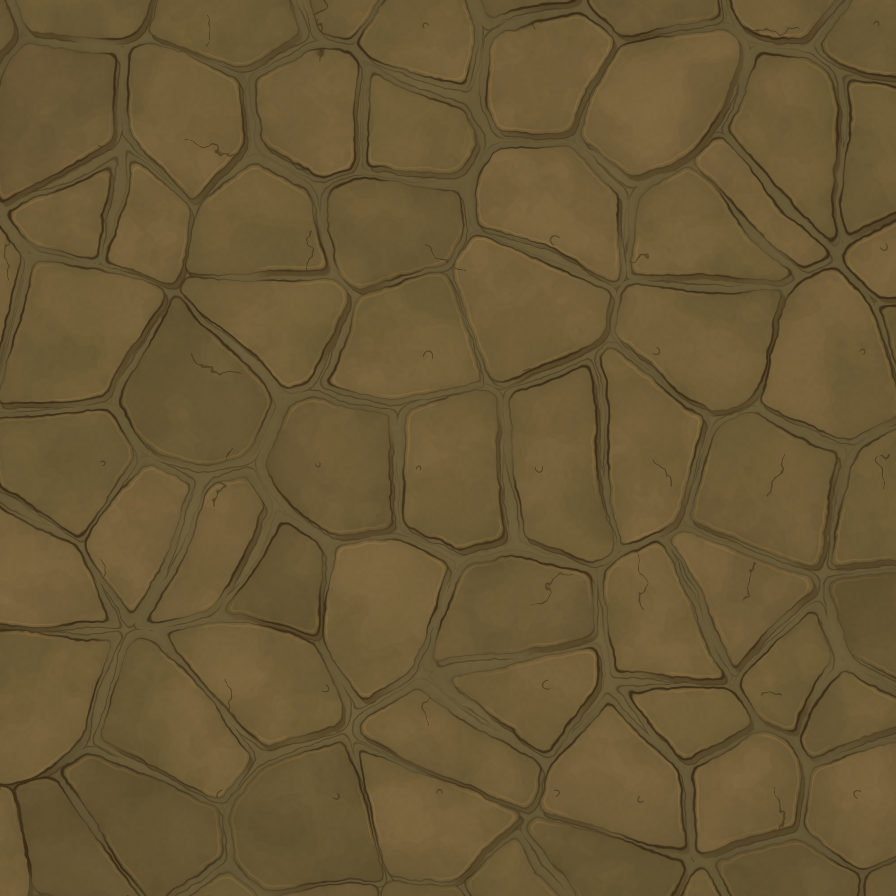
Reproduce this texture procedurally as a Shadertoy shader.

```glsl
const float STONES_ACROSS = 7.4;
const vec3 OLIVE_STONE = vec3(0.405, 0.343, 0.200);
const vec3 BROWN_STONE = vec3(0.468, 0.382, 0.236);
const vec3 MORTAR = vec3(0.412, 0.357, 0.222);
const vec3 SIDE_FACE = vec3(0.355, 0.290, 0.168);
const vec3 INK = vec3(0.215, 0.160, 0.080);
const vec3 RIM_LIGHT = vec3(0.060, 0.038, 0.016);

vec2 hash22(vec2 p) {
    vec3 q = fract(p.xyx * vec3(0.1031, 0.1030, 0.0973));
    q += dot(q, q.yzx + 33.33);
    return fract((q.xx + q.yz) * q.zy);
}

float noise(vec2 p) {
    vec2 cell = floor(p), f = fract(p);
    f = f * f * (3.0 - 2.0 * f);
    float low = mix(hash22(cell).x, hash22(cell + vec2(1, 0)).x, f.x);
    float high = mix(hash22(cell + vec2(0, 1)).x, hash22(cell + vec2(1, 1)).x, f.x);
    return mix(low, high, f.y);
}

float fbm(vec2 p) {
    float sum = 0.0, weight = 0.5;
    for (int i = 0; i < 4; i++) {
        sum += weight * noise(p);
        p = mat2(1.6, 1.2, -1.2, 1.6) * p + 7.3;
        weight *= 0.5;
    }
    return sum / 0.9375;
}

vec2 wobble(vec2 p, float frequency, float amount) {
    return amount * (vec2(noise(p * frequency), noise(p * frequency + 41.7)) - 0.5);
}

float smoothMin(float a, float b, float k) {
    float h = max(k - abs(a - b), 0.0) / k;
    return min(a, b) - h * h * k * 0.25;
}

vec2 seedPoint(vec2 cell) {
    return cell + 0.02 + 0.96 * hash22(cell + 19.0);
}

// x: distance inside the stone outline, yz: cell of the stone
vec3 findStone(vec2 p) {
    p += wobble(p, 1.3, 0.14) + wobble(p, 8.0, 0.022) + wobble(p, 24.0, 0.012);
    vec2 home = floor(p), homeOffset = vec2(9.0);
    for (int k = 0; k < 9; k++) {
        vec2 cell = floor(p) + vec2(k % 3 - 1, k / 3 - 1);
        vec2 offset = seedPoint(cell) - p;
        if (dot(offset, offset) < dot(homeOffset, homeOffset)) {
            homeOffset = offset;
            home = cell;
        }
    }
    float edge = 9.0;
    for (int k = 0; k < 25; k++) {
        if (k == 12) continue;
        vec2 offset = seedPoint(home + vec2(k % 5 - 2, k / 5 - 2)) - p;
        float border = dot(0.5 * (offset + homeOffset), normalize(offset - homeOffset));
        edge = smoothMin(edge, border, 0.07);
    }
    float gap = mix(0.005, 0.088, noise(p * 1.4 + 5.0));
    return vec3(edge - gap, home);
}

float stroke(float d, float halfWidth, float pixel) {
    return 1.0 - smoothstep(halfWidth - 0.8 * pixel, halfWidth + 0.8 * pixel, abs(d));
}

// Jagged cracks and small curled scratches, one chance per grid cell
float scratches(vec2 p, float pixel) {
    vec2 cell = floor(p), pick = hash22(cell + 71.0), turn = hash22(cell + 133.0);
    vec2 q = fract(p) - 0.5 - 0.3 * (pick.yx - 0.5);
    float angle = 6.2832 * turn.x;
    q = mat2(cos(angle), sin(angle), -sin(angle), cos(angle)) * q;
    vec2 jagged = q + wobble(p, 8.0, 0.14) + wobble(p, 25.0, 0.035);
    float reach = mix(0.10, 0.28, turn.y);
    float crack = length(vec2(jagged.x - clamp(jagged.x, -reach, reach), jagged.y));
    float radius = mix(0.025, 0.065, turn.y);
    float curl = abs(length(q * vec2(1.0, 1.3)) - radius) + 0.6 * max(q.x, 0.0);
    float shape = pick.x < 0.32 ? crack : curl;
    return pick.x < 0.60 ? stroke(shape, 0.006, pixel) : 0.0;
}

vec3 stoneColor(vec2 p, vec3 stone, float pixel) {
    vec2 tint = hash22(stone.yz + 3.0);
    float cloud = fbm(p * 1.6 + tint * 9.0);
    vec3 color = mix(OLIVE_STONE, BROWN_STONE, clamp(0.45 * tint.x + 1.2 * cloud - 0.35, 0.0, 1.0));
    color *= mix(0.935, 1.02, smoothstep(0.0, 0.45, tint.y));
    float stain = fbm(p * 2.3 + 31.0);
    color *= 1.0 + 0.03 * (smoothstep(0.54, 0.56, stain) - smoothstep(0.46, 0.42, stain));
    color *= 1.0 - 0.06 * exp(-14.0 * max(stone.x, 0.0));
    float rim = stroke(stone.x - 0.028, 0.006, pixel) * smoothstep(0.4, 0.7, noise(p * 2.6 + 13.0));
    color += RIM_LIGHT * rim;
    float marks = scratches(p * 1.1 + 0.37, pixel * 1.1);
    return mix(color, INK, 0.6 * marks);
}

vec3 mortarColor(vec2 p, float stoneDistance, float sideDistance, float pixel) {
    vec3 color = MORTAR * mix(0.93, 1.06, fbm(p * 2.0 + 3.0));
    float shade = smoothstep(0.25, 0.6, noise(p * 1.8 + 83.0));
    color = mix(color, SIDE_FACE, shade * smoothstep(-pixel, pixel, sideDistance));
    color *= 1.0 - 0.08 * exp(22.0 * min(stoneDistance, 0.0));

    // Loose sketch lines along the joints
    float sketch = smoothstep(0.35, 0.6, noise(p * 2.5 + 57.0));
    float drift = 0.02 + 0.07 * noise(p * 1.9 + 65.0);
    float lines = max(stroke(sideDistance, 0.005, pixel) * sketch,
                      stroke(stoneDistance + drift, 0.005, pixel) * (1.0 - 0.7 * sketch));
    return mix(color, INK, 0.5 * lines);
}

void mainImage(out vec4 fragColor, in vec2 fragCoord) {
    vec2 uv = fragCoord / iResolution.xy;
    vec2 p = uv * STONES_ACROSS + 2.0;
    float pixel = STONES_ACROSS / iResolution.y;

    // Stones above their shifted side faces and the mortar
    vec3 stone = findStone(p);
    float sideDistance = findStone(p + vec2(-0.030, 0.045)).x;
    vec3 color = mix(mortarColor(p, stone.x, sideDistance, pixel),
                     stoneColor(p, stone, pixel),
                     smoothstep(-pixel, pixel, stone.x));

    // Hand-inked outline of uneven weight
    float weight = smoothstep(0.15, 0.85, noise(p * 3.0 + 23.0));
    color = mix(color, INK, mix(0.3, 0.9, weight) * stroke(stone.x, mix(0.004, 0.009, weight), pixel));

    // Fine grain and broad light falloff
    vec2 fromCenter = uv - 0.5;
    color *= 1.0 + 0.03 * (noise(p * 34.0) - 0.5);
    color *= 1.02 - 0.12 * dot(fromCenter, fromCenter);
    fragColor = vec4(color, 1.0);
}
```
